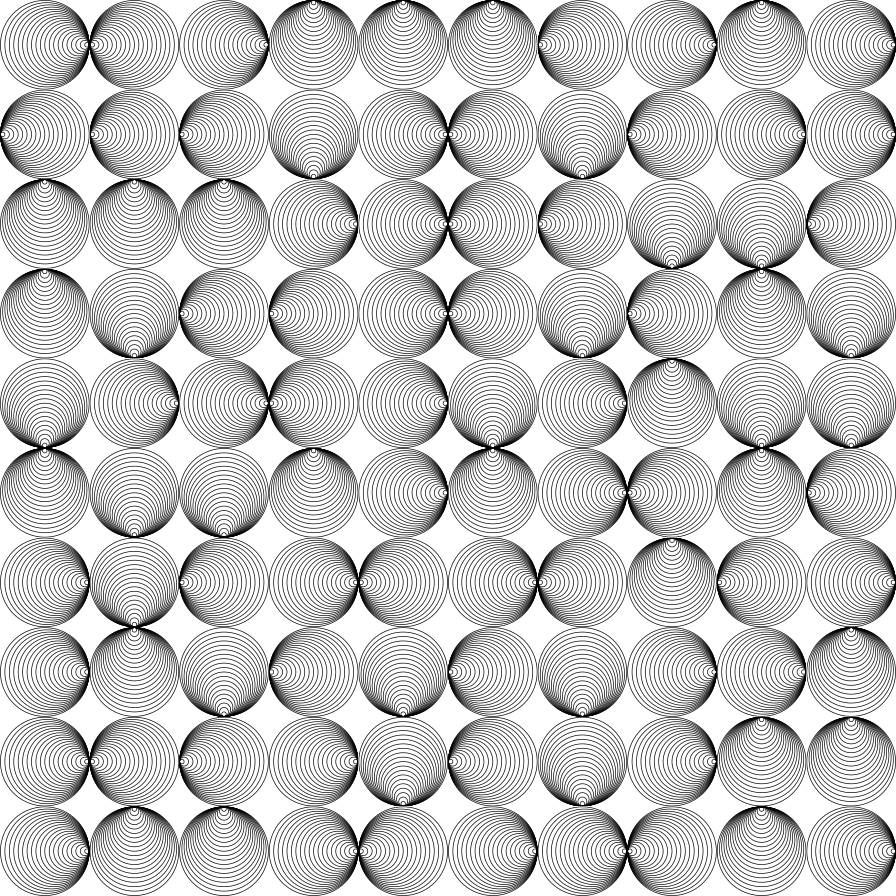
This pattern is drawn by a three.js fragment shader. Its source:

```glsl
// Ten by ten grid of nested circles, each nest touching at one random side of its cell
varying vec2 vUv;

float hash(vec2 p) {
  return fract(sin(dot(p, vec2(127.1, 311.7))) * 43758.5453);
}

// Share of a pixel covered by a thin line at the given distance
float lineCoverage(float dist, float width, float pixel) {
  float overlap = 0.5 * (width + pixel) - abs(dist);
  return clamp(overlap, 0.0, min(width, pixel)) / pixel;
}

void main() {
  const float CELLS = 10.0;
  const int RINGS = 20;
  const float OUTER_RADIUS = 0.495;

  vec2 grid = vUv * CELLS;
  vec2 p = fract(grid) - 0.5;
  float pixel = max(fwidth(grid.x), 0.0001);

  // Side on which all the circles touch: right, top, left or bottom
  float angle = floor(hash(floor(grid)) * 4.0) * 1.570796;
  vec2 side = vec2(cos(angle), sin(angle));

  // Overlapping hairlines build up to solid black near the touching point
  float paper = 1.0;
  for (int i = 1; i <= RINGS; i++) {
    float radius = OUTER_RADIUS * float(i) / float(RINGS);
    vec2 center = side * (OUTER_RADIUS - radius);
    float dist = length(p - center) - radius;
    paper *= 1.0 - lineCoverage(dist, 0.0078, pixel);
  }

  gl_FragColor = vec4(vec3(paper), 1.0);
}
```
